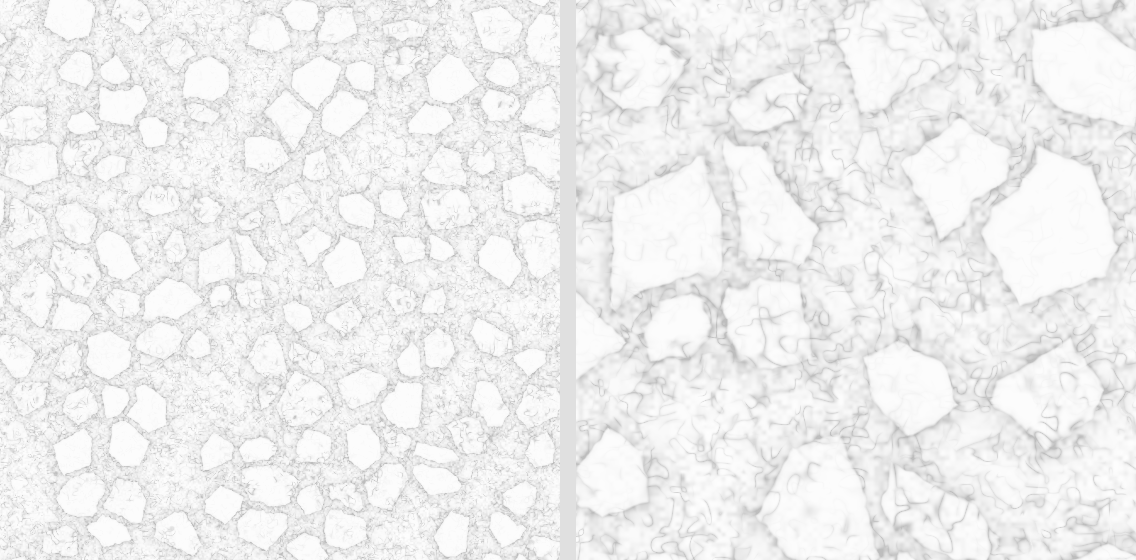
Left, the full canvas; right, a detail of the centre.
A three.js fragment shader for this texture map:

```glsl
varying vec2 vUv;

float hash(vec2 p) {
  return fract(sin(dot(p, vec2(127.1, 311.7))) * 43758.5453);
}

float noise(vec2 p) {
  vec2 i = floor(p), f = fract(p);
  f = f * f * (3.0 - 2.0 * f);
  return mix(mix(hash(i), hash(i + vec2(1.0, 0.0)), f.x),
             mix(hash(i + vec2(0.0, 1.0)), hash(i + vec2(1.0, 1.0)), f.x), f.y);
}

// Short broken ridges
float scratches(vec2 p, float scale) {
  vec2 bend = vec2(noise(p * scale * 0.4), noise(p * scale * 0.4 + 40.0));
  float ridge = 1.0 - abs(2.0 * noise(p * scale + 2.0 * bend) - 1.0);
  float breaks = smoothstep(0.3, 0.65, noise(p * scale * 0.65 + 13.0));
  return pow(ridge, 5.0) * breaks;
}

// Scattered angular stones: x = signed distance in cells, y = stone id
vec2 stones(vec2 p, float share, float slimness, float gap) {
  float nearest = 1.5, second = 1.5, id = 0.0;
  for (int j = -1; j <= 1; j++) {
    for (int i = -1; i <= 1; i++) {
      vec2 cell = floor(p) + vec2(float(i), float(j));
      if (hash(cell + 9.1) > share) continue;
      vec2 q = p - cell - 0.15 - 0.7 * vec2(hash(cell), hash(cell + 57.3));
      float turn = 6.2832 * hash(cell + 21.4);
      float radius = mix(0.34, 0.64, hash(cell + 3.7));
      float stretch = mix(slimness, 1.0, hash(cell + 33.6));
      float d = -1.0;
      for (int k = 0; k < 6; k++) {
        float n = float(k);
        float angle = 1.0472 * (n + 0.75 * hash(cell + n * 5.3 + 1.2));
        float face = radius * mix(stretch, 1.0, abs(sin(angle)));
        face *= mix(0.75, 1.05, hash(cell + n * 7.7 + 2.6));
        d = max(d, dot(q, vec2(cos(angle + turn), sin(angle + turn))) - face);
      }
      if (d < nearest) {
        second = nearest;
        nearest = d;
        id = hash(cell + 71.9);
      } else {
        second = min(second, d);
      }
    }
  }
  // Keep a joint open where neighbours would overlap
  return vec2(max(nearest, 0.5 * (nearest - second) + gap), id);
}

// Pale chip with a dark outline and a soft shadow
float chipShade(float d, float id) {
  float outline = 0.11 * exp(-abs(d) / 0.001);
  float shadow = 0.02 * exp(-max(d, 0.0) / 0.004) * smoothstep(-0.001, 0.001, d);
  return (outline + shadow) * mix(0.2, 1.0, id);
}

void main() {
  vec2 p = vUv;
  vec2 wobble = vec2(noise(p * 170.0), noise(p * 170.0 + 19.0)) - 0.5;
  vec2 rough = p + 0.003 * wobble + 0.003 * (noise(p * 40.0) - 0.5);

  // Large stones
  vec2 big = stones(rough * 12.0 + 5.0, 0.78, 0.45, 0.06);
  float d = big.x / 12.0;
  float outside = smoothstep(-0.001, 0.001, d);

  // Ground with fine grain and two sizes of chips
  float grain = scratches(p, 190.0);
  float speck = noise(p * 330.0);
  float ground = 0.995 - 0.15 * grain - 0.06 * speck * speck;
  vec2 chip = stones(rough * 31.0 + 2.5, 0.42, 0.3, 0.05);
  vec2 crumb = stones(rough * 62.0 + 8.5, 0.45, 0.25, 0.05);
  float clearing = smoothstep(0.002, 0.009, d);
  float chipBody = 1.0 - smoothstep(-0.001, 0.001, chip.x / 31.0);
  ground = mix(ground, 0.99 - 0.07 * grain, chipBody * clearing * 0.8);
  float broken = smoothstep(0.2, 0.6, noise(p * 90.0 + 31.0));
  ground -= clearing * broken * chipShade(chip.x / 31.0, chip.y);
  ground -= clearing * broken * (1.0 - chipBody) * chipShade(crumb.x / 62.0, crumb.y);

  // Soft grainy shadow around the large stones
  float halo = exp(-max(d, 0.0) / 0.0095);
  ground -= halo * 0.078 * (0.5 + speck);

  // Stone faces, from smooth to finely pitted
  float pitted = smoothstep(0.15, 0.9, big.y) * smoothstep(0.2, 0.6, noise(p * 40.0));
  float face = 0.99 - 0.02 * grain;
  face -= pitted * (0.2 * scratches(p + 7.0, 140.0) + 0.04 * speck * speck);

  float shade = mix(face, ground, outside);
  shade -= 0.075 * exp(-abs(d - 0.0006) / 0.0014) * (0.4 + speck);
  gl_FragColor = vec4(vec3(clamp(shade, 0.74, 0.995)), 1.0);
}
```
